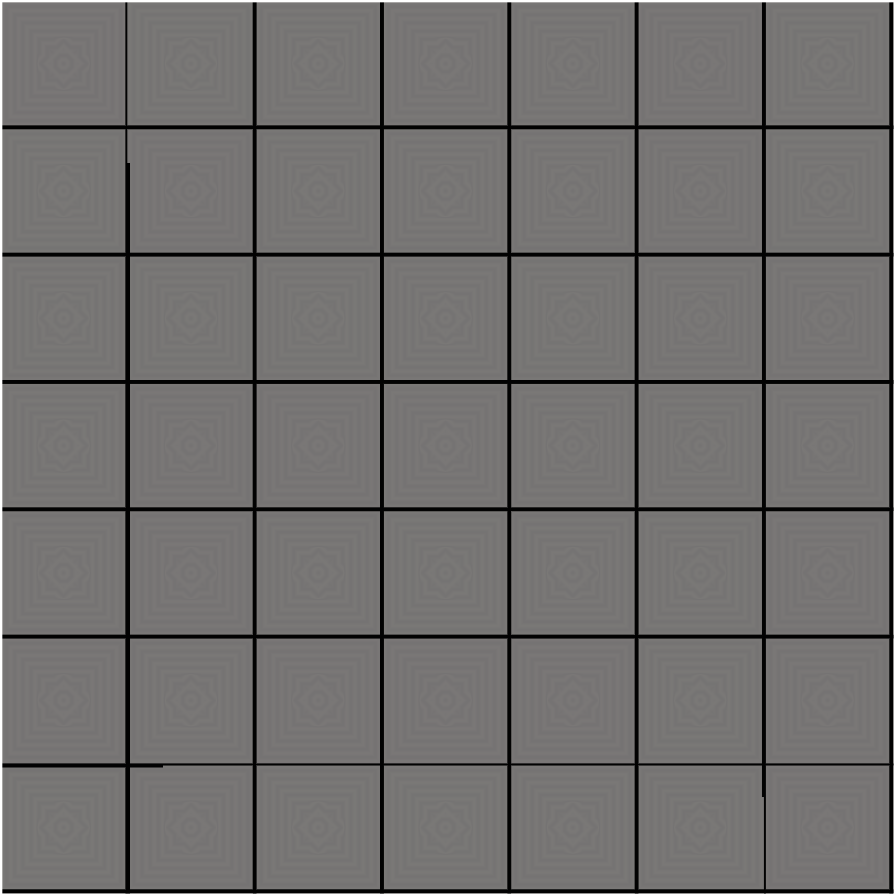
Reproduce this pattern procedurally as a Shadertoy shader.

```glsl
// Seven by seven grey tiles with faint nested square rings, split by black grid lines.

const float TILE_COUNT = 7.0;
const float PITCH = 0.1421;         // tile size in canvas units
const float HALF_LINE = 0.0022;
const float MARGIN = 0.0026;        // white rim around the sheet
const float RING_PERIOD = 0.064;    // in tile units
const float RING_CONTRAST = 0.009;

const vec3 TILE_GREY = vec3(0.468, 0.460, 0.457);
const vec3 LINE_BLACK = vec3(0.008);
const vec3 RIM_WHITE = vec3(1.0);

float hash(vec2 p) {
    vec3 h = fract(vec3(p.xyx) * 0.1031);
    h += dot(h, h.yzx + 33.33);
    return fract((h.x + h.y) * h.z);
}

// Antialiased coverage of the interval between lo and hi
float band(float x, float lo, float hi, float pixel) {
    return clamp((x - lo) / pixel + 0.5, 0.0, 1.0)
         - clamp((x - hi) / pixel + 0.5, 0.0, 1.0);
}

// Ring metric: octagons at the heart, then eight-point stars, then squares
float ringDistance(vec2 p) {
    vec2 a = abs(p);
    float square = max(a.x, a.y);
    float diamond = (a.x + a.y) * 0.7071;
    float octagon = max(square, diamond);
    float star = min(square, diamond);
    float core = mix(octagon, star, smoothstep(0.08, 0.12, square));
    return mix(core, square, smoothstep(0.19, 0.22, square));
}

vec3 tileColor(vec2 p, vec2 id) {
    float ring = cos(6.28319 * ringDistance(p) / RING_PERIOD);
    float tint = (hash(id) - 0.5) * 0.004;
    vec3 ringTint = vec3(1.0, 1.0, 0.85);
    return TILE_GREY - RING_CONTRAST * ring * ringTint + vec3(0.0, tint, 0.0);
}

// Signed offset from the nearest grid line, and that line's index
vec2 nearestLine(float x) {
    float index = clamp(floor(x / PITCH + 0.5), 1.0, TILE_COUNT);
    return vec2(x - index * PITCH, index);
}

float columnLine(vec2 p, float pixel) {
    vec2 line = nearestLine(p.x);
    float lo = -HALF_LINE;
    float hi = HALF_LINE;
    // Worn stretches keep only one side of the line
    if (line.y == 1.0) hi = p.y < 0.182 ? 0.0 : 0.003;
    if (line.y == 6.0 && p.y > 0.889) lo = 0.0;
    return band(line.x, lo, hi, pixel);
}

float rowLine(vec2 p, float pixel) {
    vec2 line = nearestLine(p.y);
    float lo = -HALF_LINE;
    float hi = HALF_LINE;
    // The sixth row line sits lower and thins after its first stretch
    if (line.y == 6.0) {
        lo = -0.0006;
        hi = p.x < 0.182 ? 0.004 : 0.0018;
    }
    return band(line.x, lo, hi, pixel);
}

void mainImage(out vec4 fragColor, in vec2 fragCoord) {
    vec2 uv = fragCoord / iResolution.xy;
    vec2 p = vec2(uv.x, 1.0 - uv.y);    // rows run from the top
    float pixel = 1.0 / min(iResolution.x, iResolution.y);

    // Tiles
    vec2 cell = p / PITCH;
    vec3 color = tileColor(fract(cell) - 0.5, floor(cell));

    // Grid lines
    float grid = max(columnLine(p, pixel), rowLine(p, pixel));
    color = mix(color, LINE_BLACK, grid);

    // White rim
    float sheet = band(p.x, MARGIN, 1.0 - MARGIN, pixel)
                * band(p.y, MARGIN, 1.0 - MARGIN, pixel);
    color = mix(RIM_WHITE, color, sheet);

    fragColor = vec4(color, 1.0);
}
```
